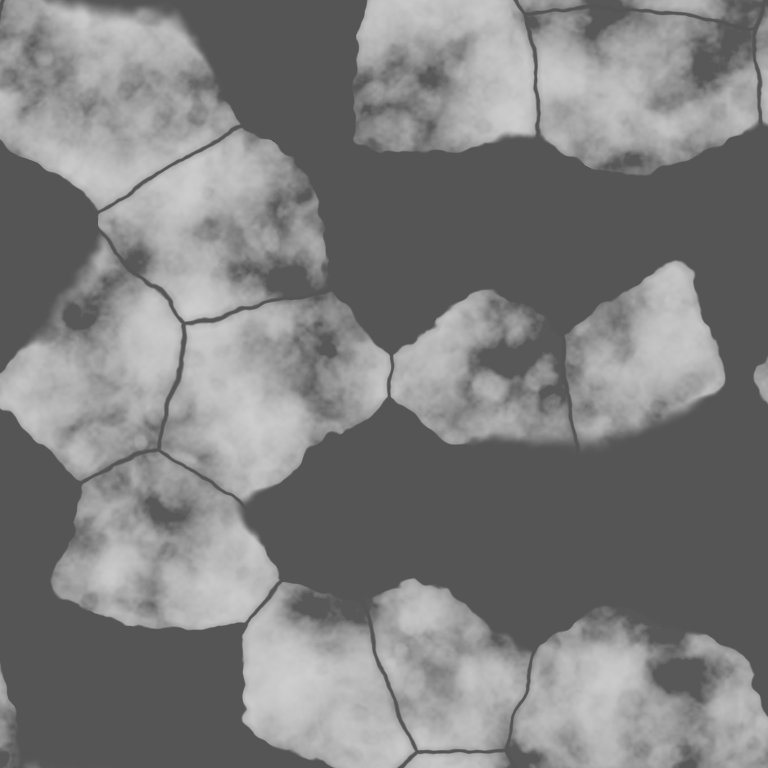
Reproduce this texture procedurally as a WebGL 2 fragment shader.

```glsl
#version 300 es
precision highp float;
// Pale, stained flagstones with thin dark joints and wide flat cavities.
// Stones are warped Voronoi cells; rows of cells are left out as cavities,
// and layered noise with soft round stains gives each stone its mottling.

uniform vec2 u_resolution;
out vec4 fragColor;

#define GRID vec2(4.0, 5.0)   // cells across and up the canvas
#define JITTER 0.62           // scatter of cell seeds
#define STAGGER 0.4           // sideways shift of alternate rows
#define WARP 0.065            // waviness of outlines
#define ROUNDING 0.012        // rounding of stone corners at cavities
#define RAGGED 0.008          // roughness of cavity rims
#define JOINT 0.0032          // half width of joints
#define CAVITY_TONE 0.335
#define LIGHT_TONE 0.835
#define STAIN_DEPTH 0.15
#define STAIN_SCALE 9.0

float hash(vec2 p) {
    return fract(sin(dot(p, vec2(127.1, 311.7))) * 43758.5453);
}

vec2 hash2(vec2 p) {
    return vec2(hash(p), hash(p + vec2(37.2, 17.9)));
}

float noise(vec2 p) {
    vec2 i = floor(p), f = fract(p);
    f = f * f * (3.0 - 2.0 * f);
    return mix(mix(hash(i), hash(i + vec2(1, 0)), f.x),
               mix(hash(i + vec2(0, 1)), hash(i + vec2(1, 1)), f.x), f.y);
}

float fbm(vec2 p) {
    const mat2 turn = mat2(1.6, 1.2, -1.2, 1.6);
    float sum = 0.0, weight = 0.5;
    for (int i = 0; i < 6; i++) {
        sum += weight * noise(p);
        p = turn * p + 11.3;
        weight *= 0.5;
    }
    return sum;
}

// Overlapping round patches, lighter or darker, centred on zero
float patches(vec2 p) {
    vec2 base = floor(p);
    float sum = 0.0;
    for (int y = -1; y <= 1; y++)
    for (int x = -1; x <= 1; x++) {
        vec2 id = base + vec2(x, y);
        float radius = mix(0.4, 0.95, hash(id + 5.7));
        float dist = length(id + hash2(id) - p);
        sum += (hash(id + 91.4) - 0.5) * (1.0 - smoothstep(0.55 * radius, radius, dist));
    }
    return sum;
}

// Cavities run along every other row, with a few single ones between
bool isCavity(vec2 id) {
    id = mod(id, GRID);
    return mod(id.y, 2.0) > 0.5 ? id.x > 0.5 : abs(id.x * 4.0 - id.y) < 0.5;
}

vec2 seedOf(vec2 id) {
    vec2 wrapped = mod(id, GRID);
    vec2 offset = 0.5 + JITTER * (hash2(wrapped + 3.1) - 0.5);
    offset.x += STAGGER * (mod(wrapped.y, 2.0) - 0.5);
    return (id + offset) / GRID;
}

// Mottled tone: skewed so that light is common and dark is rare
float stoneTone(vec2 p, vec2 id) {
    vec2 q = p + 0.03 * (vec2(fbm(p * 14.0), fbm(p * 14.0 + 40.0)) - 0.5);
    float level = 0.85 * (fbm(q * STAIN_SCALE + 23.0) - 0.49) / 0.124;
    level += 1.1 * patches(q * 18.0) + 0.9 * patches(q * 34.0 + 7.0);
    level += 0.9 * (hash(mod(id, GRID) + 8.3) - 0.5);
    level += 0.3 * (noise(p * 170.0) - 0.5);
    return max(LIGHT_TONE - STAIN_DEPTH * exp(-0.65 * level), CAVITY_TONE + 0.01);
}

void main() {
    vec2 uv = gl_FragCoord.xy / u_resolution.y;
    float pixel = 1.0 / u_resolution.y;
    vec2 p = uv - vec2(0.05, 0.0);
    p += WARP * (vec2(fbm(uv * 6.0), fbm(uv * 6.0 + 57.0)) - 0.5);

    // Nearest cell
    vec2 base = floor(p * GRID), cell = base, toSeed = vec2(9.0);
    for (int y = -2; y <= 2; y++)
    for (int x = -2; x <= 2; x++) {
        vec2 id = base + vec2(x, y);
        vec2 r = seedOf(id) - p;
        if (dot(r, r) < dot(toSeed, toSeed)) { toSeed = r; cell = id; }
    }

    // Distances to joints and, with rounded corners, to cavities
    float jointDist = 1.0, openness = 1e-6;
    for (int y = -2; y <= 2; y++)
    for (int x = -2; x <= 2; x++) {
        if (x == 0 && y == 0) continue;
        vec2 id = cell + vec2(x, y);
        vec2 r = seedOf(id) - p;
        float d = dot(0.5 * (toSeed + r), normalize(r - toSeed));
        if (isCavity(id)) openness += exp(-d / ROUNDING);
        else jointDist = min(jointDist, d);
    }
    float rimDist = -ROUNDING * log(openness) - RAGGED * (noise(uv * 65.0) - 0.3);

    // Crisp rims that melt away in places, then joints with a faint shade
    float fade = 0.002 + pixel + 0.028 * smoothstep(0.58, 0.9, noise(uv * 9.0 + 71.0));
    float cover = smoothstep(0.0, fade, rimDist);
    cover *= smoothstep(JOINT * 0.3, JOINT + 0.5 * pixel, jointDist);
    cover *= mix(0.8, 1.0, smoothstep(0.0, 0.012, min(jointDist, rimDist)));
    if (isCavity(cell)) cover = 0.0;

    fragColor = vec4(vec3(mix(CAVITY_TONE, stoneTone(uv, cell), cover)), 1.0);
}
```
